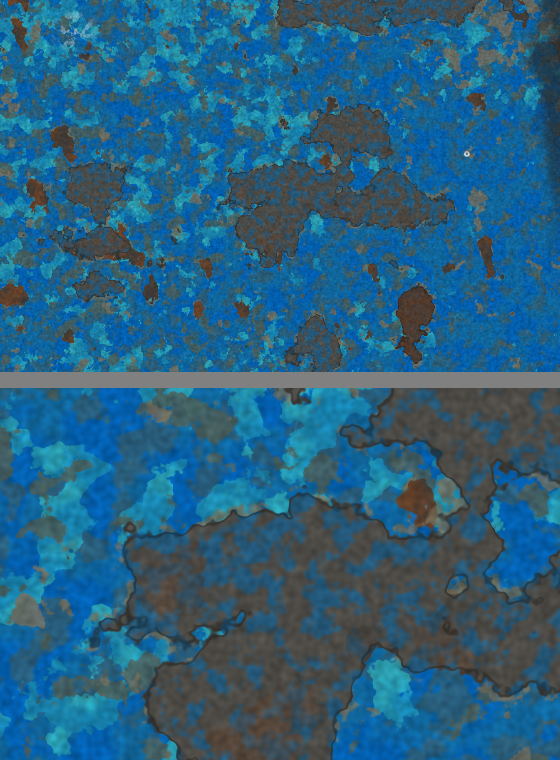
Top, the full canvas; bottom, a detail of the centre.
A Shadertoy shader for this texture:

```glsl
// Weathered blue metal sheet: mottled paint, turquoise flakes, bare rusty patches and chips.

vec2 gradientAt(vec2 cell) {
    vec3 q = fract(cell.xyx * vec3(0.1031, 0.1030, 0.0973));
    q += dot(q, q.yzx + 33.33);
    return 2.0 * fract((q.xx + q.yz) * q.zy) - 1.0;
}

float gradientNoise(vec2 p) {
    vec2 i = floor(p), f = fract(p);
    vec2 u = f * f * f * (f * (f * 6.0 - 15.0) + 10.0);
    vec2 e = vec2(0.0, 1.0);
    float low = mix(dot(gradientAt(i), f), dot(gradientAt(i + e.yx), f - e.yx), u.x);
    float high = mix(dot(gradientAt(i + e), f - e), dot(gradientAt(i + 1.0), f - 1.0), u.x);
    return mix(low, high, u.y);
}

float fbm(vec2 p) {
    float sum = 0.0, amp = 1.0;
    for (int i = 0; i < 5; i++) {
        sum += amp * gradientNoise(p);
        p = mat2(1.6, 1.2, -1.2, 1.6) * p + 7.3;
        amp *= 0.55;
    }
    return sum;
}

// Large bare areas: centre and radii of overlapping ellipses
const vec4 BARE[11] = vec4[11](
    vec4(0.79, 0.48, 0.165, 0.08), vec4(1.07, 0.455, 0.11, 0.07),
    vec4(0.73, 0.39, 0.10, 0.09), vec4(0.95, 0.645, 0.11, 0.07),
    vec4(0.265, 0.495, 0.09, 0.085), vec4(0.92, 0.98, 0.16, 0.055),
    vec4(1.18, 0.99, 0.15, 0.05), vec4(0.84, 0.06, 0.09, 0.05),
    vec4(0.265, 0.21, 0.04, 0.045), vec4(1.11, 0.165, 0.045, 0.09),
    vec4(0.27, 0.34, 0.11, 0.035));

float bareDistance(vec2 p) {
    float d = 1.0;
    for (int i = 0; i < 11; i++) {
        vec2 r = BARE[i].zw;
        d = min(d, (length((p - BARE[i].xy) / r) - 1.0) * min(r.x, r.y));
    }
    return d + 0.085 * fbm(p * 10.0 + 3.0);
}

// Blue coat with grey stains, turquoise flakes and olive flecks
vec3 paint(vec2 p, float quiet, float left) {
    vec3 col = mix(vec3(0.01, 0.37, 0.68), vec3(0.06, 0.40, 0.61),
                   smoothstep(-0.2, 0.2, fbm(p * 14.0)));
    float stain = smoothstep(0.02, 0.22, fbm(p * 25.0 + 11.0) - 0.06 * quiet);
    col = mix(col, vec3(0.18, 0.36, 0.45), 0.85 * stain);

    float flake = fbm(p * 17.0 + 31.0) + 0.45 * fbm(p * 2.5 + 5.0) + 0.08 * left - 0.36 * quiet;
    vec3 turquoise = mix(vec3(0.09, 0.51, 0.67), vec3(0.17, 0.63, 0.69),
                         smoothstep(-0.2, 0.3, fbm(p * 23.0 + 47.0)));
    col = mix(col, turquoise, 0.9 * smoothstep(0.17, 0.24, flake));

    float fleck = fbm(p * 21.0 + 63.0) + 0.04 * left - 0.1 * quiet;
    return mix(col, vec3(0.29, 0.36, 0.34), 0.85 * smoothstep(0.24, 0.32, fleck));
}

void mainImage(out vec4 fragColor, in vec2 fragCoord) {
    vec2 p = fragCoord / iResolution.y;
    float quiet = smoothstep(1.0, 1.25, p.x) * smoothstep(0.75, 0.6, p.y);
    float left = smoothstep(0.85, 0.25, p.x);
    float corner = smoothstep(0.36, 0.05, length((p - vec2(1.38, 0.96)) * vec2(0.85, 1.0)));
    vec3 col = paint(p, quiet, left);

    // Tan primer showing through near the worn corner and left edge
    float edgeWear = smoothstep(0.22, 0.0, p.x) * smoothstep(0.9, 0.6, p.y);
    float primer = fbm(p * 16.0 + 83.0) + 0.36 * corner + 0.13 * edgeWear;
    col = mix(col, vec3(0.44, 0.42, 0.36), 0.85 * smoothstep(0.40, 0.48, primer));

    // Large bare patches: brown metal speckled with leftover blue
    float d = bareDistance(p);
    float bare = smoothstep(0.002, -0.002, d);
    float speckle = fbm(p * 45.0 + 17.0) + 0.5 * fbm(p * 5.0 + 29.0);
    float rusty = smoothstep(0.32, 0.22, p.y) * smoothstep(0.95, 1.05, p.x);
    vec3 metal = mix(vec3(0.30, 0.29, 0.27), vec3(0.32, 0.22, 0.16), rusty);
    vec3 residue = vec3(0.12, 0.35, 0.50);
    metal = mix(metal, residue, smoothstep(-0.12, 0.28, speckle) * (0.9 - 0.75 * rusty));
    col = mix(col, metal, bare);

    // Small rust chips
    float chipField = fbm(p * vec2(9.5, 7.5) + 101.0) + 0.3 * fbm(p * 2.0 + 53.0)
                    + 0.03 * left - 0.14 * quiet;
    float chip = smoothstep(0.38, 0.41, chipField);
    vec3 rust = mix(vec3(0.25, 0.23, 0.21), vec3(0.39, 0.25, 0.16),
                    smoothstep(-0.25, 0.25, fbm(p * 12.0 + 71.0)));
    col = mix(col, rust, chip * (1.0 - 0.6 * bare));

    // Broken pale rims and thin shadows around the lost paint
    float broken = smoothstep(0.05, 0.2, fbm(p * 28.0 + 37.0));
    float rim = max(smoothstep(0.009, 0.002, abs(d - 0.004)),
                    smoothstep(0.31, 0.37, chipField) * (1.0 - chip) * (1.0 - bare));
    col = mix(col, vec3(0.47, 0.43, 0.34), 0.75 * rim * broken);
    col *= 1.0 - 0.3 * smoothstep(0.005, 0.0, abs(d + 0.003));

    // White scuffs on the left and a small pale rivet
    float scuff = smoothstep(0.27, 0.42, gradientNoise(p * 3.7 + 19.0))
                * smoothstep(0.05, 0.25, fbm(p * 38.0)) * left;
    col = mix(col, vec3(0.66, 0.72, 0.76), 0.8 * scuff);
    float rivet = length(p - vec2(1.255, 0.586));
    col = mix(col, vec3(0.75, 0.80, 0.83), smoothstep(0.004, 0.001, abs(rivet - 0.005)));

    // Dark seam on the right, then fine surface grain
    float seam = smoothstep(1.43, 1.49, p.x + 0.06 * fbm(p * 8.0)) * smoothstep(0.25, 0.65, p.y);
    col = mix(col, vec3(0.14, 0.17, 0.19), 0.7 * seam);
    col *= 1.0 + 0.24 * gradientNoise(p * 150.0) + 0.2 * gradientNoise(p * 70.0 + 9.0);
    fragColor = vec4(clamp(col, 0.0, 1.0), 1.0);
}
```
